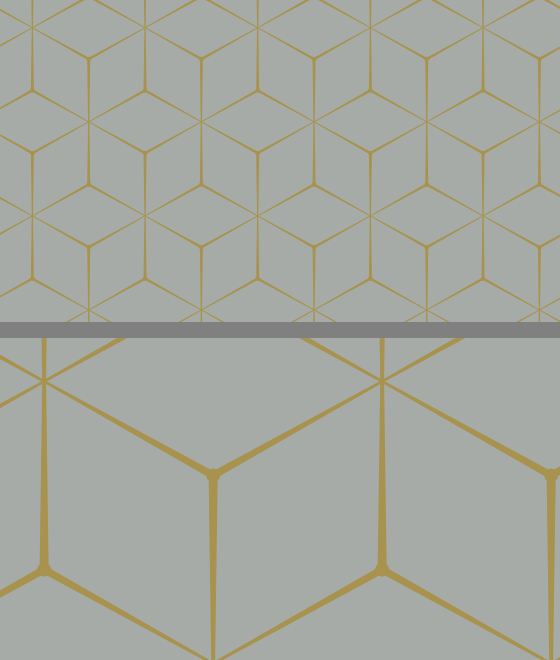
Top, the full canvas; bottom, a detail of the centre.
Reproduce this pattern procedurally as a WebGL 2 fragment shader.

```glsl
#version 300 es
precision highp float;
// Tumbling-block lattice of tapering gold lines on flat grey.
// Each pixel finds its nearest six-way hub, folds into one quadrant around it,
// and measures the spokes that widen from the hub to the three-way joints.

#define CELL_W 0.2012              // hub spacing across, in canvas widths
#define ROW_H 0.1680               // hub row spacing, in canvas widths
#define HUB_ORIGIN vec2(0.1584, 0.0215)
#define UPRIGHT_WIDTH vec2(0.0023, 0.0054)   // at hub, at joint
#define SLANT_WIDTH vec2(0.0016, 0.0046)     // at hub, at joint
#define JOINT_RADIUS 0.0041
#define GREY vec3(0.652, 0.671, 0.656)
#define GOLD vec3(0.655, 0.575, 0.305)

uniform vec2 u_resolution;
out vec4 fragColor;

// Offset from the nearest point of a rectangular lattice
vec2 wrapCentered(vec2 p, vec2 period) {
    return p - period * floor(p / period + 0.5);
}

// Offset from the nearest hub; alternate rows shift by half a cell
vec2 hubOffset(vec2 p) {
    vec2 period = vec2(CELL_W, 2.0 * ROW_H);
    vec2 even = wrapCentered(p, period);
    vec2 odd = wrapCentered(p - 0.5 * period, period);
    // Compare in a space where the hexagonal cell is regular
    vec2 regular = vec2(sqrt(3.0) / CELL_W, 1.5 / ROW_H);
    return length(even * regular) < length(odd * regular) ? even : odd;
}

// Box-filtered coverage of a stroke, fair to lines thinner than a pixel
float strokeCoverage(float dist, float halfWidth, float pixel) {
    return clamp((halfWidth - dist) / pixel + 0.5, 0.0, 1.0)
         - clamp((-halfWidth - dist) / pixel + 0.5, 0.0, 1.0);
}

// Spoke from the hub at the origin to a joint, with linear taper
float spoke(vec2 p, vec2 joint, vec2 width, float pixel) {
    float t = clamp(dot(p, joint) / dot(joint, joint), 0.0, 1.0);
    float dist = length(p - joint * t);
    return strokeCoverage(dist, 0.5 * mix(width.x, width.y, t), pixel);
}

// Small round swelling where three spokes meet
float jointDot(vec2 p, vec2 joint, float pixel) {
    return clamp((JOINT_RADIUS - length(p - joint)) / pixel + 0.5, 0.0, 1.0);
}

void main() {
    float pixel = 1.0 / u_resolution.x;
    vec2 p = gl_FragCoord.xy * pixel;
    vec2 q = abs(hubOffset(p - HUB_ORIGIN));

    // Joints lie on the corners of the hexagonal cell
    vec2 topJoint = vec2(0.0, ROW_H / 1.5);
    vec2 sideJoint = vec2(0.5 * CELL_W, ROW_H / 3.0);

    float ink = max(spoke(q, topJoint, UPRIGHT_WIDTH, pixel),
                    spoke(q, sideJoint, SLANT_WIDTH, pixel));
    ink = max(ink, jointDot(q, topJoint, pixel));
    ink = max(ink, jointDot(q, sideJoint, pixel));

    fragColor = vec4(mix(GREY, GOLD, ink), 1.0);
}
```
